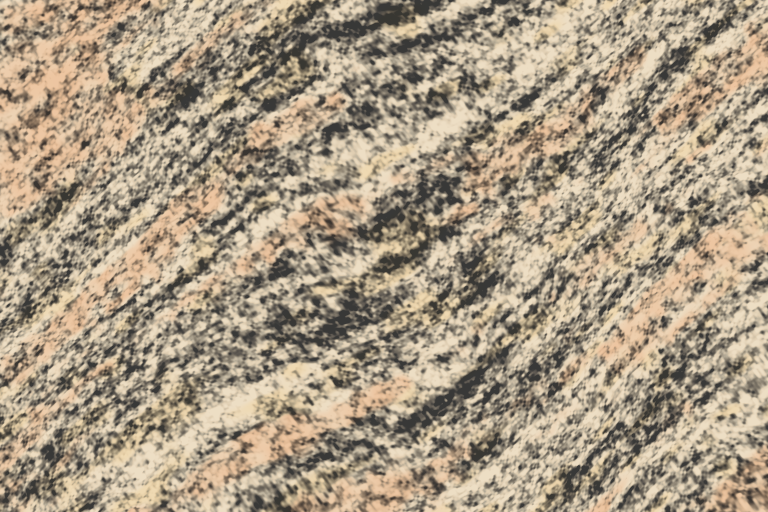
Give the GLSL for this texture, as a Shadertoy shader.

```glsl
// Polished gneiss: dark mica and cream feldspar bands climbing to the right.
// Noise stretched along a bent flow gives the bands; finer noise adds grains,
// and the summed tone is coloured by a mineral ramp with salmon veins on top.

const vec3 MICA     = vec3(0.22, 0.22, 0.215);
const vec3 CHARCOAL = vec3(0.35, 0.33, 0.305);
const vec3 UMBER    = vec3(0.47, 0.44, 0.39);
const vec3 STONE    = vec3(0.60, 0.56, 0.49);
const vec3 SAND     = vec3(0.72, 0.68, 0.60);
const vec3 CREAM    = vec3(0.87, 0.80, 0.69);
const vec3 QUARTZ   = vec3(0.93, 0.87, 0.77);
const vec3 SALMON_TINT = vec3(1.00, 0.89, 0.82);
const vec3 OCHRE_TINT  = vec3(1.01, 0.96, 0.84);

float hash(vec2 p) {
    vec3 q = fract(vec3(p.xyx) * 0.1031);
    q += dot(q, q.yzx + 33.33);
    return fract((q.x + q.y) * q.z);
}

// Value noise centred on zero, from -0.5 to 0.5
float noise(vec2 p) {
    vec2 cell = floor(p);
    vec2 f = fract(p);
    f = f * f * (3.0 - 2.0 * f);
    float low  = mix(hash(cell), hash(cell + vec2(1.0, 0.0)), f.x);
    float high = mix(hash(cell + vec2(0.0, 1.0)), hash(cell + 1.0), f.x);
    return mix(low, high, f.y) - 0.5;
}

float layer(vec2 p, vec2 frequency, float seed) {
    return noise(p * frequency + seed * vec2(17.3, 9.7) + 80.0);
}

// x runs along the bands, y across them
vec2 flowCoords(vec2 p) {
    float along  = dot(p, vec2(0.81, 0.59));
    float across = dot(p, vec2(-0.59, 0.81));
    across -= 0.042 * sin(6.0 * p.x - 2.0 * p.y);
    across += 0.055 * layer(p, vec2(2.6), 1.0);
    across += 0.014 * layer(p, vec2(9.0), 2.0);
    across += 0.005 * layer(p, vec2(34.0), 3.0);
    return vec2(along, across);
}

float bandTone(vec2 flow) {
    return 0.20 * layer(flow, vec2(2.2, 13.0), 4.0)
         + 0.52 * layer(flow, vec2(4.5, 40.0), 5.0)
         + 0.46 * layer(flow, vec2(9.0, 72.0), 6.0);
}

float grainTone(vec2 flow) {
    return 0.46 * layer(flow, vec2(48.0, 68.0), 7.0)
         + 0.62 * layer(flow, vec2(98.0, 128.0), 8.0)
         + 0.50 * layer(flow, vec2(180.0, 205.0), 9.0);
}

// Long salmon veins, and one broad patch at the upper left
float veinMask(vec2 p, vec2 flow) {
    float vein = layer(flow, vec2(2.3, 13.0), 10.0)
               + 0.45 * layer(flow, vec2(9.0, 32.0), 11.0)
               + 0.25 * layer(flow, vec2(45.0), 12.0);
    vec2 fromPatch = (p - vec2(0.10, 0.75)) / vec2(0.15, 0.12);
    vein += 0.45 * exp(-dot(fromPatch, fromPatch));
    return smoothstep(0.10, 0.36, vein);
}

vec3 blendStop(vec3 base, vec3 next, float start, float end, float t) {
    return mix(base, next, clamp((t - start) / (end - start), 0.0, 1.0));
}

vec3 mineralRamp(float t) {
    vec3 color = blendStop(MICA, CHARCOAL, 0.00, 0.08, t);
    color = blendStop(color, UMBER,  0.08, 0.21, t);
    color = blendStop(color, STONE,  0.21, 0.37, t);
    color = blendStop(color, SAND,   0.37, 0.54, t);
    color = blendStop(color, CREAM,  0.54, 0.77, t);
    return blendStop(color, QUARTZ,  0.77, 1.00, t);
}

void mainImage(out vec4 fragColor, in vec2 fragCoord) {
    vec2 p = fragCoord / iResolution.y;
    vec2 flow = flowCoords(p);

    // Veins are paler and hold less mica
    float vein = veinMask(p, flow);
    float tone = bandTone(flow) * (1.0 - 0.4 * vein) + grainTone(flow);
    tone += 0.14 * vein - 0.015;
    vec3 color = mineralRamp(smoothstep(-0.48, 0.48, tone));

    // Warm stains: salmon in the veins, faint ochre elsewhere
    float blush = vein * (0.75 + 0.8 * layer(flow, vec2(30.0, 45.0), 13.0));
    color *= mix(vec3(1.0), SALMON_TINT, clamp(blush, 0.0, 1.0));
    float ochre = smoothstep(0.05, 0.40, layer(flow, vec2(14.0, 36.0), 14.0));
    color *= mix(vec3(1.0), OCHRE_TINT, 0.6 * ochre * (1.0 - vein));

    fragColor = vec4(clamp(color, 0.0, 1.0), 1.0);
}
```
